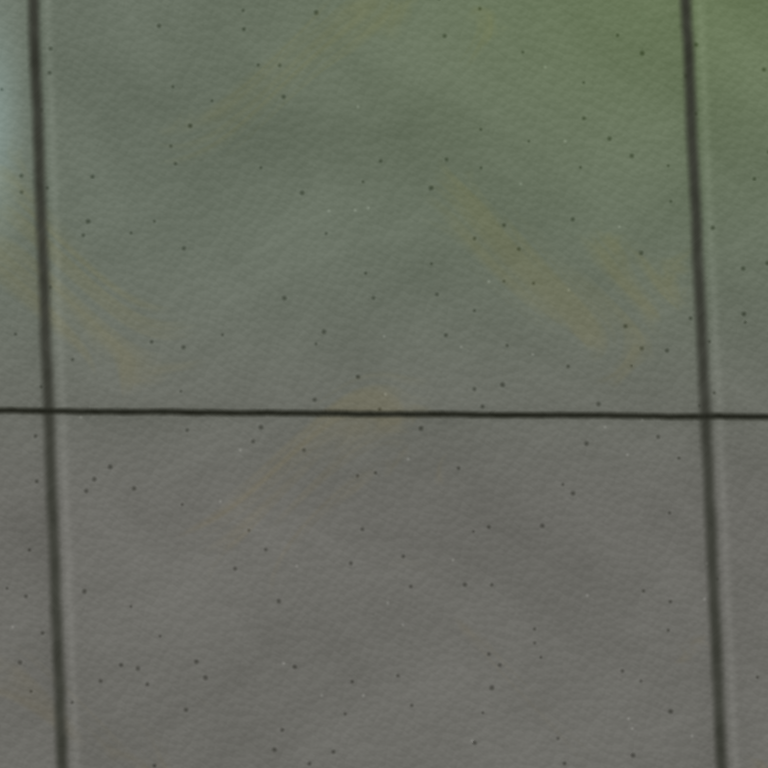
Reproduce this texture procedurally as a Shadertoy shader.

```glsl
// Worn grey-green stone paving: large slabs with dark, slightly skewed joints.

const vec2  JOINT_ORIGIN = vec2(0.081, 0.465);  // left joint at the bottom, cross joint at the left
const vec2  SLAB_SIZE    = vec2(0.859, 0.860);
const float COLUMN_LEAN  = 0.038;               // leftward drift of the columns with height
const float COLUMN_TAPER = 0.009;               // columns narrow towards the top
const float ROW_LEAN     = 0.008;               // cross joint drops to the right
const float COLUMN_HALF  = 0.0065;              // joint half widths
const float ROW_HALF     = 0.0036;
const float GRAIN_SCALE  = 105.0;
const float GRAIN_AMOUNT = 0.034;
const float PIT_SCALE    = 34.0;
const float PIT_CHANCE   = 0.16;

const vec3 STONE_LOW    = vec3(0.425, 0.423, 0.402);
const vec3 STONE_HIGH   = vec3(0.412, 0.444, 0.396);
const vec3 MOSS_TINT    = vec3(-0.005, 0.022, -0.055);
const vec3 SKY_SHEEN    = vec3(0.10, 0.13, 0.15);
const vec3 STAIN_TINT   = vec3(0.022, 0.008, -0.022);
const vec3 COLUMN_JOINT = vec3(0.235, 0.240, 0.212);
const vec3 ROW_JOINT    = vec3(0.135, 0.140, 0.112);

vec2 hash2(vec2 p) {
    vec3 q = fract(p.xyx * vec3(0.1031, 0.1030, 0.0973));
    q += dot(q, q.yzx + 33.33);
    return fract((q.xx + q.yz) * q.zy);
}

// Cellular noise: distance to the nearest scattered point, and that point's random value
vec2 cellular(vec2 p) {
    vec2 cell = floor(p), nearest = vec2(8.0, 0.0);
    for (int j = -1; j <= 1; j++)
    for (int i = -1; i <= 1; i++) {
        vec2 id = cell + vec2(i, j);
        float d = length(id + hash2(id + 71.0) - p);
        if (d < nearest.x) nearest = vec2(d, hash2(id + 19.0).x);
    }
    return nearest;
}

// Layered, warped and rotated sines, roughly -1 to 1
float mottle(vec2 p) {
    float sum = 0.0, weight = 0.5;
    for (int i = 0; i < 5; i++) {
        p += 0.7 * sin(p.yx * 1.3 + float(i) * 2.1);
        sum += weight * sin(p.x) * sin(p.y + 1.0);
        p = mat2(1.4, 1.2, -1.2, 1.4) * p;
        weight *= 0.68;
    }
    return sum;
}

// Light from the upper left across small bumps
float grain(vec2 p) {
    vec2 q = mat2(0.8, 0.6, -0.6, 0.8) * p * vec2(0.8, 1.0);
    return cellular(q).x - cellular(q + vec2(0.28, -0.22)).x;
}

// Coverage of a soft-edged joint
float joint(float distance, float halfWidth, float softness) {
    return 1.0 - smoothstep(halfWidth - softness, halfWidth + softness, distance);
}

float blob(vec2 p, vec2 centre, vec2 radius) {
    vec2 d = (p - centre) / radius;
    return exp(-dot(d, d));
}

void mainImage(out vec4 fragColor, in vec2 fragCoord) {
    vec2 uv = fragCoord / iResolution.xy;
    float pixel = 1.0 / iResolution.y;

    // Slab coordinates and signed distances to the nearest joints
    float wobble = 0.0010 * mottle(uv * 34.0);
    float columnWidth = SLAB_SIZE.x - COLUMN_TAPER * uv.y;
    float column = (uv.x - JOINT_ORIGIN.x + COLUMN_LEAN * uv.y) / columnWidth;
    float row = (uv.y - JOINT_ORIGIN.y + ROW_LEAN * uv.x) / SLAB_SIZE.y;
    float dx = (fract(column + 0.5) - 0.5) * columnWidth + wobble;
    float dy = (fract(row + 0.5) - 0.5) * SLAB_SIZE.y + wobble;
    vec2 slab = floor(vec2(column, row));

    // Stone body: broad tint, slab variation and cloudy wear
    vec3 color = mix(STONE_LOW, STONE_HIGH, smoothstep(0.30, 0.75, uv.y));
    color += MOSS_TINT * blob(uv, vec2(0.95, 1.05), vec2(0.50, 0.32));
    color += SKY_SHEEN * blob(uv, vec2(-0.01, 0.84), vec2(0.035, 0.13));
    color += 0.012 * (hash2(slab + 5.0).x - 0.5);
    color += 0.020 * mottle(uv * vec2(7.0, 11.0) + slab * 3.0);
    color += 0.010 * mottle(uv * 31.0);
    color += STAIN_TINT * smoothstep(0.35, 0.9, mottle(uv * 9.0 + 4.0));
    color -= 0.022 * blob(uv, vec2(0.46, 0.82), vec2(0.22, 0.06));

    // Fine bumps and scattered pits
    color += GRAIN_AMOUNT * grain(uv * GRAIN_SCALE);
    color += 0.4 * GRAIN_AMOUNT * grain(uv * GRAIN_SCALE * 2.1 + 40.0);
    vec2 pit = cellular(uv * PIT_SCALE);
    float pitRadius = 0.04 + 0.35 * (PIT_CHANCE - pit.y);
    float pitEdge = 0.05 + pixel * PIT_SCALE;
    color -= 0.13 * step(pit.y, PIT_CHANCE) * joint(pit.x, pitRadius, pitEdge);
    color += 0.09 * step(0.96, pit.y) * joint(pit.x, 0.05, pitEdge);

    // Pale worn lips beside the joints, then the joints themselves
    float lip = (dx - 0.018) / 0.006;
    color += 0.040 * exp(-lip * lip);
    color -= 0.035 * exp(-abs(dx) / 0.012) + 0.025 * exp(-abs(dy) / 0.008);
    float columnCover = joint(abs(dx), COLUMN_HALF, 0.0045 + pixel);
    float rowCover = joint(abs(dy), ROW_HALF, 0.0025 + pixel);
    vec3 columnColor = COLUMN_JOINT + 0.03 * mottle(uv * 45.0) - 0.03 * smoothstep(0.4, 1.0, uv.y);
    color = mix(color, columnColor, 0.92 * columnCover);
    color = mix(color, ROW_JOINT + 0.03 * mottle(uv * 60.0), 0.95 * rowCover);

    fragColor = vec4(clamp(color, 0.0, 1.0), 1.0);
}
```
